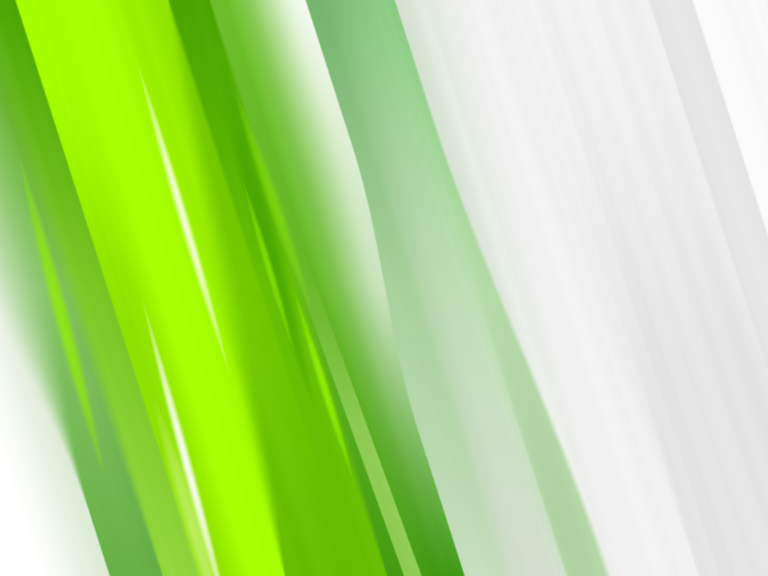
A Shadertoy shader for this background:

```glsl
float hash(float n) {
    n = fract(n * 0.1031);
    n *= n + 33.33;
    return fract(n * (n + n));
}

float noise(float x) {
    float i = floor(x), f = fract(x);
    return mix(hash(i), hash(i + 1.0), f * f * (3.0 - 2.0 * f));
}

// Soft step centred on an edge
float edge(float s, float at, float soft) {
    return smoothstep(at - soft, at + soft, s);
}

float band(float s, float left, float right, float soft) {
    return edge(s, left, soft) * (1.0 - edge(s, right, soft));
}

// Colour running through three stops down the canvas
vec3 ramp(vec3 top, vec3 middle, vec3 bottom, float t) {
    return t < 0.5 ? mix(top, middle, t * 2.0) : mix(middle, bottom, t * 2.0 - 1.0);
}

// Thin sliver, pointed at both ends; span holds its start and end heights
float sliver(float s, float t, vec2 centre, vec2 span, float width) {
    float k = clamp((t - span.x) / (span.y - span.x), 0.0, 1.0);
    float taper = 4.0 * k * (1.0 - k);
    float d = abs(s - mix(centre.x, centre.y, k)) / (width * taper + 0.0005);
    return taper * (1.0 - smoothstep(0.1, 1.0, d));
}

void mainImage(out vec4 fragColor, in vec2 fragCoord) {
    vec2 uv = fragCoord / iResolution.xy;
    float t = 1.0 - uv.y;
    float s = uv.x - 0.24 * t;
    float crisp = 0.0018;

    // Silver bands on the right
    vec3 color = mix(vec3(0.84, 0.89, 0.82), vec3(0.955), smoothstep(0.5, 0.62, s + 0.04 * t));
    float silver = band(s, 0.67, 0.85, mix(0.05, 0.003, smoothstep(0.2, 1.0, t)));
    color = mix(color, vec3(mix(0.945, 0.895, smoothstep(0.0, 0.7, t))), silver);
    color = mix(color, vec3(0.9), band(s, 0.845, 0.902, crisp));
    color = mix(color, vec3(0.975), edge(s, 0.902, crisp));

    // Muted green glass
    float glassLeft = mix(0.398, 0.365, smoothstep(0.25, 0.75, t));
    float glassRight = mix(0.514, 0.552, smoothstep(0.2, 1.0, t));
    vec3 glass = ramp(vec3(0.45, 0.70, 0.42), vec3(0.65, 0.81, 0.60), vec3(0.77, 0.86, 0.74), t);
    glass += 0.10 * smoothstep(0.39, 0.51, s) * (1.0 - 0.6 * t);
    glass = mix(glass, vec3(0.84, 0.86, 0.83), 0.6 * t * band(s, 0.425, 0.497, 0.02));
    glass = mix(glass, vec3(0.70, 0.83, 0.64), smoothstep(0.3, 0.9, t) * edge(s, 0.498, 0.003));
    color = mix(color, glass, 1.0 - edge(s, glassRight, mix(crisp, 0.006, t)));

    // Green sheet fading to a pale rim
    vec3 sheet = ramp(vec3(0.43, 0.75, 0.17), vec3(0.40, 0.72, 0.15), vec3(0.27, 0.61, 0.07), t);
    vec3 rim = ramp(vec3(0.94, 0.97, 0.92), vec3(0.78, 0.88, 0.73), vec3(0.25, 0.60, 0.08), t);
    sheet = mix(sheet, rim, smoothstep(0.29, glassLeft - 0.003, s));
    color = mix(color, sheet, 1.0 - edge(s, glassLeft, crisp));
    float strip = band(s, mix(0.257, 0.286, t), mix(0.277, 0.309, t), crisp);
    color = mix(color, vec3(0.60, 0.82, 0.36), 0.9 * strip * smoothstep(0.4, 0.8, t));

    // Deep green, then the lime panel
    vec3 deep = ramp(vec3(0.29, 0.64, 0.0), vec3(0.40, 0.75, 0.01), vec3(0.40, 0.74, 0.01), t);
    float deepSoft = crisp + 0.03 * t * (1.0 - t);
    color = mix(color, deep, 1.0 - edge(s, mix(0.273, 0.264, t), deepSoft));
    color = mix(color, vec3(0.50, 0.83, 0.0), (1.0 - t) * (1.0 - edge(s, 0.219, 0.004)));
    vec3 lime = mix(vec3(0.66, 1.0, 0.0), vec3(0.57, 0.90, 0.0), smoothstep(0.1, 0.22, s));
    lime = mix(lime, vec3(0.57, 0.89, 0.02), smoothstep(0.1, 0.6, t) * (1.0 - edge(s, 0.065, 0.03)));
    float limeSoft = crisp + 0.07 * t * (1.0 - t);
    color = mix(color, lime, 1.0 - edge(s, mix(0.219, 0.131, t), limeSoft));

    // Layers at the left, down to the white corner
    vec3 leaf = ramp(vec3(0.30, 0.65, 0.02), vec3(0.48, 0.78, 0.14), vec3(0.57, 0.83, 0.24), t);
    color = mix(color, leaf, 1.0 - edge(s, 0.02, crisp));
    vec3 moss = ramp(vec3(0.40, 0.70, 0.15), vec3(0.52, 0.76, 0.40), vec3(0.40, 0.69, 0.27), t);
    color = mix(color, moss, 1.0 - edge(s, -0.028, mix(0.03, crisp, t)));
    vec3 mist = mix(vec3(0.98, 0.99, 0.97), vec3(0.86, 0.92, 0.83), smoothstep(-0.18, -0.09, s));
    color = mix(color, mist, 1.0 - edge(s, -0.097, mix(0.06, crisp, smoothstep(0.35, 0.9, t))));
    color = mix(color, vec3(1.0), 1.0 - edge(s, -0.178, 0.015));

    // Lime and shadow slivers
    vec3 shine = vec3(0.56, 0.93, 0.02);
    color = mix(color, vec3(0.27, 0.63, 0.0), 0.8 * sliver(s, t, vec2(0.262, 0.238), vec2(0.05, 0.72), 0.02));
    color = mix(color, shine, 0.7 * sliver(s, t, vec2(0.241, 0.236), vec2(0.31, 0.62), 0.007));
    color = mix(color, shine, 0.9 * sliver(s, t, vec2(0.262, 0.260), vec2(0.50, 0.84), 0.008));
    color = mix(color, shine, 0.5 * sliver(s, t, vec2(0.268, 0.276), vec2(0.15, 0.55), 0.012));
    color = mix(color, shine, 0.8 * sliver(s, t, vec2(-0.04, -0.063), vec2(0.26, 0.84), 0.014));

    // White glints
    color = mix(color, vec3(0.96, 1.0, 0.88), 0.9 * sliver(s, t, vec2(0.153, 0.143), vec2(0.10, 0.66), 0.009));
    color = mix(color, vec3(0.97, 1.0, 0.92), sliver(s, t, vec2(0.061, 0.038), vec2(0.51, 1.12), 0.009));
    color = mix(color, vec3(0.85, 0.97, 0.6), 0.6 * sliver(s, t, vec2(0.035, 0.03), vec2(0.68, 1.2), 0.018));

    // Fine brushed grain along the slant
    float grain = noise(s * 55.0 + 40.0) + 0.5 * noise(s * 140.0 + 90.0) - 0.75;
    color += 0.022 * grain * smoothstep(-0.15, 0.0, s);

    fragColor = vec4(clamp(color, 0.0, 1.0), 1.0);
}
```
